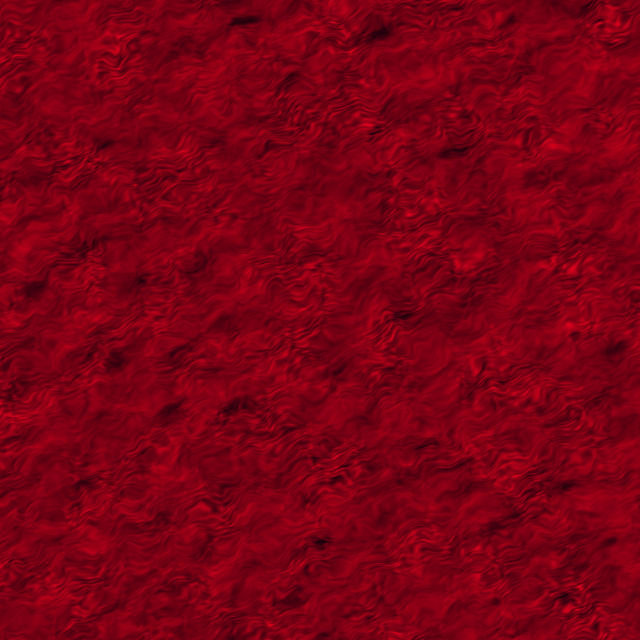
Write a Shadertoy shader that draws this texture.

```glsl
// Deep red plush pile: soft clumps and fine fibres combed up to the right.
// Warped gradient noise gives relief and strands; a jittered grid scatters
// dark pits and small curled tufts over the cloth.

#define LAY_ANGLE 0.40      // direction of the pile, radians
#define BASE_RED 0.482      // mean brightness
#define CLUMP_GAIN 0.15     // light and dark clumps
#define RELIEF_GAIN 0.13    // side light on the clumps
#define FIBRE_GAIN 0.19     // strand contrast
#define FIBRE_SCALE vec2(56.0, 215.0)
#define CLUMP_SCALE vec2(13.0, 21.0)
#define CURL_SCALE 19.0     // waviness of the strands
#define CURL_AMOUNT 0.020
#define TUFT_GRID 11.0      // cells for pits and tufts

vec2 hash22(vec2 cell) {
    vec3 h = fract(vec3(cell.xyx) * vec3(0.1031, 0.1030, 0.0973));
    h += dot(h, h.yzx + 33.33);
    return fract((h.xx + h.yz) * h.zy);
}

vec2 unitGradient(vec2 cell) {
    float angle = 6.28318 * hash22(cell).x;
    return vec2(cos(angle), sin(angle));
}

// Gradient noise, roughly -0.7 to 0.7
float noise(vec2 p) {
    vec2 i = floor(p), f = fract(p);
    vec2 u = f * f * f * (f * (f * 6.0 - 15.0) + 10.0);
    vec2 e = vec2(0.0, 1.0);
    float bottom = mix(dot(unitGradient(i), f),
                       dot(unitGradient(i + e.yx), f - e.yx), u.x);
    float top = mix(dot(unitGradient(i + e.xy), f - e.xy),
                    dot(unitGradient(i + e.yy), f - e.yy), u.x);
    return mix(bottom, top, u.y);
}

float fbm(vec2 p) {
    float sum = 0.0, gain = 1.0;
    for (int octave = 0; octave < 4; octave++) {
        sum += gain * noise(p);
        p = mat2(1.6, 1.2, -1.2, 1.6) * p + 17.3;
        gain *= 0.6;
    }
    return sum;
}

// x: darkness of pits, y: signed light of curled tufts, z: tuft coverage
vec3 pitsAndTufts(vec2 q, float wobble) {
    vec3 result = vec3(0.0);
    vec2 home = floor(q * TUFT_GRID);
    for (int y = -1; y <= 1; y++) {
        for (int x = -1; x <= 1; x++) {
            vec2 cell = home + vec2(x, y);
            vec2 kind = hash22(cell + 71.0);
            vec2 d = q - (cell + hash22(cell + 23.0)) / TUFT_GRID;

            // Pits lie along the pile
            vec2 pitSize = vec2(0.022, 0.009) * (0.6 + 0.7 * kind.y);
            float pit = exp(-dot(d / pitSize, d / pitSize) * (1.0 + wobble));
            result.x += pit * smoothstep(0.45, 1.0, kind.x);

            // Tufts are broken rings with a shaded heart
            float radius = 0.012 + 0.010 * kind.y;
            float r = length(d) / radius + 0.7 * wobble;
            float ring = exp(-10.0 * (r - 1.0) * (r - 1.0));
            float heart = exp(-4.0 * r * r);
            float isTuft = smoothstep(0.45, 0.1, kind.x);
            result.y += isTuft * (ring * (0.55 + wobble) - 0.7 * heart);
            result.z += isTuft * exp(-0.4 * r * r);
        }
    }
    return result;
}

void mainImage(out vec4 fragColor, in vec2 fragCoord) {
    vec2 p = fragCoord / iResolution.y;

    // Coordinates along and across the pile, then bent into waves
    float c = cos(LAY_ANGLE), s = sin(LAY_ANGLE);
    vec2 lay = vec2(c * p.x + s * p.y, c * p.y - s * p.x) + 3.0;
    vec2 curl = vec2(noise(lay * CURL_SCALE), noise(lay * CURL_SCALE + 47.0));
    curl += 0.35 * vec2(noise(lay * 47.0 + 9.0), noise(lay * 47.0 + 31.0));
    vec2 bent = lay + CURL_AMOUNT * curl;

    // Clumps and their side light
    float clump = fbm(bent * CLUMP_SCALE);
    float lit = fbm((bent + vec2(-0.003, 0.009)) * CLUMP_SCALE);
    float broad = noise(lay * vec2(3.0, 5.0) + 11.0);
    vec3 tufts = pitsAndTufts(lay + 0.4 * CURL_AMOUNT * curl,
                              noise(lay * 58.0 + 5.0));

    // Strands stand out in some patches and melt away in others
    float strands = noise(bent * FIBRE_SCALE)
                  + 0.6 * noise(bent * FIBRE_SCALE * vec2(1.5, 0.55) + 37.0);
    float crisp = 0.35 + 1.1 * smoothstep(-0.25, 0.45, noise(lay * 10.0 + 61.0))
                + 0.5 * tufts.z;
    float glint = max(strands - 0.12, 0.0) * crisp;

    float red = BASE_RED + 0.06 * broad;
    red += CLUMP_GAIN * clump + RELIEF_GAIN * (clump - lit);
    red += FIBRE_GAIN * crisp * strands + 0.09 * glint;
    red += 0.11 * tufts.y - 0.24 * tufts.x;
    red = clamp(red, 0.13, 0.86);

    fragColor = vec4(red, 0.0, 0.036 + 0.086 * red, 1.0);
}
```
